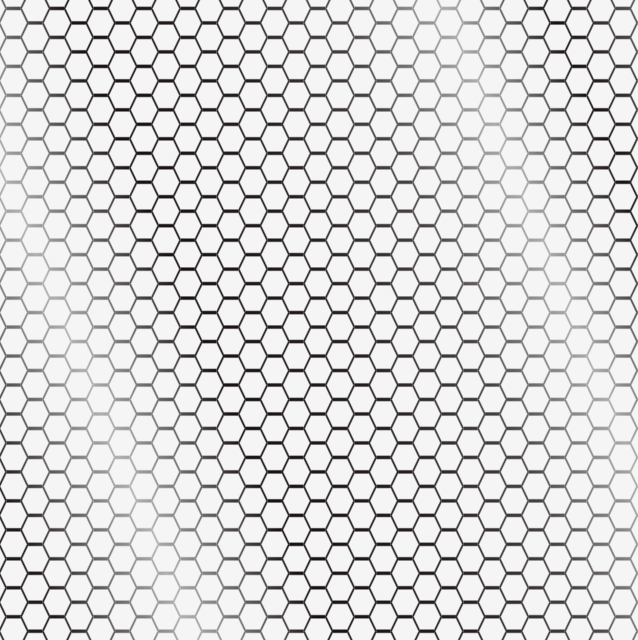
Reproduce this pattern procedurally as a WebGL 2 fragment shader.

```glsl
#version 300 es
precision highp float;
// Hexagonal wire mesh with thick horizontal wires and thin slanted ones.
// One quarter cell is mirrored over the plane; a slanted metallic gradient,
// interpolated between stops, shades the wires from near black to pale grey.

uniform vec2 u_resolution;
out vec4 outColor;

// All lengths are fractions of the canvas height.
const vec2 CELL = vec2(0.0680, 0.04526);     // repeat of the mesh
const vec2 MESH_ORIGIN = vec2(0.0212, 0.9868); // centre of one horizontal wire
const float HALF_BAR = 0.0116;               // half length of a horizontal wire
const float BAR_WIDTH = 0.0053;
const float SLANT_WIDTH = 0.0027;
const float SOFTNESS = 0.0008;               // extra blur of the wire edges

const vec3 PAPER = vec3(0.962);
const vec3 DARK_METAL = vec3(0.095, 0.070, 0.070);
const vec3 PALE_METAL = vec3(0.77, 0.77, 0.765);

// Gradient stops: position across the sheen, and brightness there.
const float SHEEN_SLANT = 0.41;
const int STOPS = 9;
const float STOP_AT[STOPS] = float[](-0.42, -0.31, -0.107, 0.098, 0.33, 0.52, 0.693, 0.855, 1.0);
const float STOP_SHADE[STOPS] = float[](0.06, 0.04, 0.88, 0.0, 0.07, 0.27, 0.86, 0.0, 0.38);

float segmentDistance(vec2 p, vec2 a, vec2 b) {
    vec2 ab = b - a;
    float t = clamp(dot(p - a, ab) / dot(ab, ab), 0.0, 1.0);
    return length(p - a - ab * t);
}

// Coverage of a wire, with an edge at least one pixel wide.
float wire(float dist, float width, float pixel) {
    float blur = 0.5 * pixel + SOFTNESS;
    return 1.0 - smoothstep(-blur, blur, dist - 0.5 * width);
}

// Flat-ended horizontal wire centred on the origin.
float barDistance(vec2 p) {
    return max(abs(p.y), abs(p.x) - HALF_BAR + 0.5 * BAR_WIDTH);
}

float meshCoverage(vec2 p, float pixel) {
    vec2 halfCell = 0.5 * CELL;
    vec2 q = abs(mod(p - MESH_ORIGIN + halfCell, CELL) - halfCell);
    float bar = min(barDistance(q), barDistance(q - halfCell));
    float slant = segmentDistance(q, vec2(HALF_BAR, 0.0),
                                  vec2(halfCell.x - HALF_BAR, halfCell.y));
    return max(wire(bar, BAR_WIDTH, pixel), wire(slant, SLANT_WIDTH, pixel));
}

float sheen(vec2 p) {
    float across = p.x - SHEEN_SLANT * (1.0 - p.y);
    float shade = STOP_SHADE[0];
    for (int i = 1; i < STOPS; i++) {
        float t = (across - STOP_AT[i - 1]) / (STOP_AT[i] - STOP_AT[i - 1]);
        shade = mix(shade, STOP_SHADE[i], clamp(t, 0.0, 1.0));
    }
    return shade;
}

void main() {
    float pixel = 1.0 / u_resolution.y;
    vec2 p = gl_FragCoord.xy * pixel;
    vec3 metal = mix(DARK_METAL, PALE_METAL, sheen(p));
    outColor = vec4(mix(PAPER, metal, meshCoverage(p, pixel)), 1.0);
}
```
